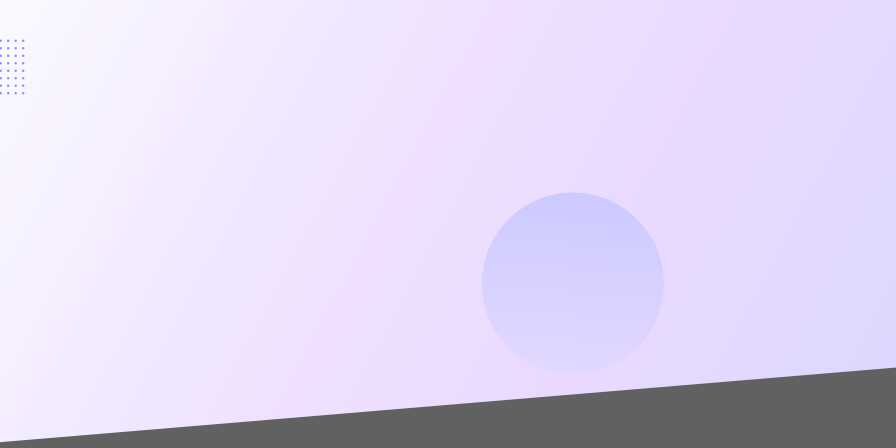
Reproduce this background procedurally as a WebGL 2 fragment shader.

```glsl
#version 300 es
precision highp float;
// Soft pastel backdrop: a slanted multi-stop gradient, a fading lavender disc,
// a small grid of blue dots at the left and a grey wedge along the bottom.
// All lengths are in canvas heights, with edges smoothed over one pixel.

uniform vec2 u_resolution;
out vec4 outColor;

// Background gradient, running from the upper left to the lower right
const vec2 GRADIENT_DIR = vec2(0.88, -0.47);
const float GRADIENT_LENGTH = 2.23;
const int STOP_COUNT = 5;
const float STOPS[STOP_COUNT] = float[](0.0, 0.30, 0.44, 0.68, 0.95);
const vec3 STOP_COLORS[STOP_COUNT] = vec3[](
    vec3(0.985, 0.977, 1.0),
    vec3(0.943, 0.910, 0.998),
    vec3(0.941, 0.880, 0.995),
    vec3(0.914, 0.850, 1.0),
    vec3(0.868, 0.848, 1.0));

// Disc
const vec2 DISC_CENTER = vec2(1.2786, 0.367);
const float DISC_RADIUS = 0.203;
const vec2 DISC_UP = vec2(0.07, 0.9975);
const vec3 DISC_TOP = vec3(0.80, 0.79, 1.0);
const vec3 DISC_BOTTOM = vec3(0.886, 0.850, 1.0);

// Dot grid
const vec2 DOT_ORIGIN = vec2(0.0016, 0.792);
const vec2 DOT_LAST = vec2(3.0, 7.0);
const float DOT_SPACING = 0.0167;
const float DOT_RADIUS = 0.0027;
const vec3 DOT_COLOR = vec3(0.47, 0.60, 1.0);

// Wedge
const float WEDGE_BASE = 0.013;
const float WEDGE_SLOPE = 0.0833;
const vec3 WEDGE_COLOR = vec3(0.38);

// Coverage of a shape from its signed distance
float coverage(float dist, float pixel) {
    return clamp(0.5 - dist / pixel, 0.0, 1.0);
}

vec3 backgroundColor(vec2 p) {
    float t = dot(p - vec2(0.0, 1.0), GRADIENT_DIR) / GRADIENT_LENGTH;
    vec3 color = STOP_COLORS[0];
    for (int i = 1; i < STOP_COUNT; i++) {
        float blend = clamp((t - STOPS[i - 1]) / (STOPS[i] - STOPS[i - 1]), 0.0, 1.0);
        color = mix(color, STOP_COLORS[i], blend);
    }
    return color;
}

vec3 discColor(vec2 p) {
    float height = dot(p - DISC_CENTER, DISC_UP) / DISC_RADIUS;
    return mix(DISC_BOTTOM, DISC_TOP, clamp(0.5 + 0.5 * height, 0.0, 1.0));
}

// Distance to the nearest dot of the bounded grid
float dotGridDistance(vec2 p) {
    vec2 cell = (p - DOT_ORIGIN) / DOT_SPACING;
    vec2 nearest = clamp(floor(cell + 0.5), vec2(0.0), DOT_LAST);
    return length(cell - nearest) * DOT_SPACING - DOT_RADIUS;
}

float wedgeDistance(vec2 p) {
    return (p.y - WEDGE_BASE - WEDGE_SLOPE * p.x) / length(vec2(1.0, WEDGE_SLOPE));
}

void main() {
    vec2 p = gl_FragCoord.xy / u_resolution.y;
    float pixel = 1.0 / u_resolution.y;

    vec3 color = backgroundColor(p);
    float discDistance = length(p - DISC_CENTER) - DISC_RADIUS;
    color = mix(color, discColor(p), coverage(discDistance, pixel));
    color = mix(color, DOT_COLOR, coverage(dotGridDistance(p), pixel));
    color = mix(color, WEDGE_COLOR, coverage(wedgeDistance(p), pixel));

    outColor = vec4(color, 1.0);
}
```
